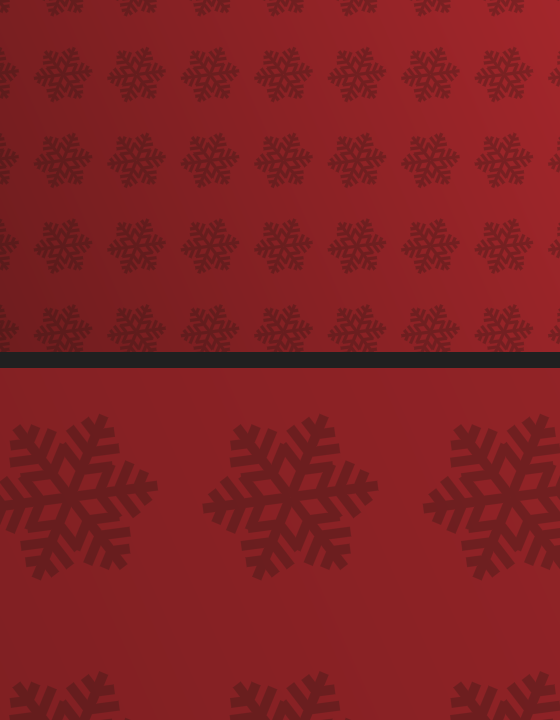
Top: the whole. Bottom: its middle third, enlarged.
Give the GLSL for this pattern, as a WebGL 1 fragment shader.

```glsl
precision highp float;
// Rows of tilted dark snowflakes on a red diagonal gradient.

uniform vec2 u_resolution;

// Lengths are in canvas widths; flake parts are in flake radii.
const vec2 PITCH = vec2(0.1312, 0.1532);
const vec2 FIRST_CENTER = vec2(0.1126, 0.0358);
const float FLAKE_RADIUS = 0.0525;
const float FLAKE_TILT = 0.131;
const float STROKE_HALF = 0.056;
const float BRANCH_ANGLE = 1.0472;

// Branch pairs: x is the root along the arm, y is the length.
const vec2 INNER_BRANCH = vec2(0.33, 0.36);
const vec2 MIDDLE_BRANCH = vec2(0.55, 0.35);
const vec2 OUTER_BRANCH = vec2(0.77, 0.21);

const vec3 DARK_RED = vec3(0.435, 0.112, 0.118);
const vec3 BRIGHT_RED = vec3(0.640, 0.150, 0.168);
const vec2 GRADIENT_WEIGHT = vec2(0.78, 0.22);
const vec3 FLAKE_TINT = vec3(0.10, 0.08, 0.06);
const float FLAKE_OPACITY = 0.27;

const float SECTOR = 1.0471976;

mat2 rotation(float angle) {
  float c = cos(angle);
  float s = sin(angle);
  return mat2(c, s, -s, c);
}

// Flat-ended bar from the origin along +x.
float barDistance(vec2 p, float barLength) {
  vec2 d = abs(p - vec2(0.5 * barLength, 0.0)) - vec2(0.5 * barLength, STROKE_HALF);
  return length(max(d, 0.0)) + min(max(d.x, d.y), 0.0);
}

float branchDistance(vec2 p, vec2 branch) {
  vec2 local = rotation(-BRANCH_ANGLE) * (p - vec2(branch.x, 0.0));
  return barDistance(local, branch.y);
}

// Folds the plane onto half of one arm, then joins its bars.
float snowflakeDistance(vec2 p) {
  p = rotation(-FLAKE_TILT) * p;
  float angle = atan(p.y, p.x + 1e-6);
  angle = abs(mod(angle + 0.5 * SECTOR, SECTOR) - 0.5 * SECTOR);
  vec2 q = length(p) * vec2(cos(angle), sin(angle));
  float d = barDistance(q, 1.0);
  d = min(d, branchDistance(q, INNER_BRANCH));
  d = min(d, branchDistance(q, MIDDLE_BRANCH));
  return min(d, branchDistance(q, OUTER_BRANCH));
}

void main() {
  vec2 uv = gl_FragCoord.xy / u_resolution;
  vec2 p = gl_FragCoord.xy / u_resolution.x;

  // Background gradient, darkest at the lower left.
  vec3 color = mix(DARK_RED, BRIGHT_RED, dot(uv, GRADIENT_WEIGHT));

  // Repeated snowflakes, centered in their cells.
  vec2 cell = (fract((p - FIRST_CENTER) / PITCH + 0.5) - 0.5) * PITCH;
  float d = snowflakeDistance(cell / FLAKE_RADIUS) * FLAKE_RADIUS;
  float edge = 0.75 / u_resolution.x;
  float coverage = 1.0 - smoothstep(-edge, edge, d);
  color = mix(color, FLAKE_TINT, FLAKE_OPACITY * coverage);

  gl_FragColor = vec4(color, 1.0);
}
```
